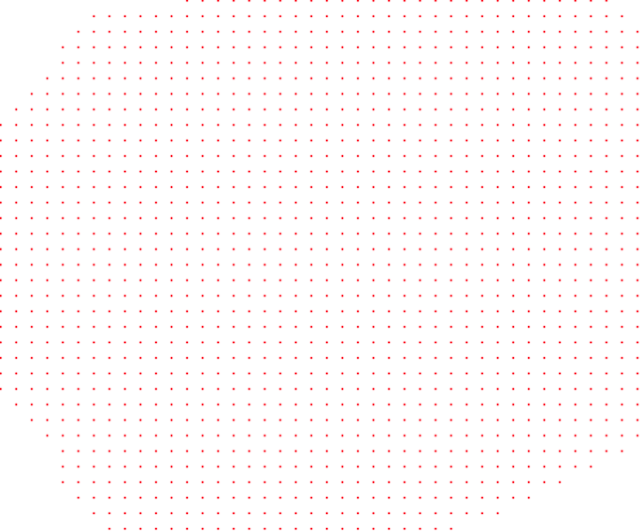
This pattern is drawn by a Shadertoy shader. Its source:

```glsl
// A lattice of tiny soft red dots on white, clipped to a rounded blob with slanted corners.

const float TAU = 6.2831853;
const float PITCH = 0.029195;        // dot spacing, in canvas heights
const float MARGIN = 0.0013;         // offset of the first dot from the top left corner
const float FOCUS_PERIOD = 11.2;     // dots between two crisp rows or columns
const float SHARP_SPREAD = 0.041;    // dot spreads, in cells
const float SOFT_SPREAD = 0.054;
const float INK_AREA = 0.0162;       // ink per dot, in cells
const vec3 PAPER = vec3(1.0);
const vec3 RED_INK = vec3(0.99, 0.02, 0.08);

// Squared spread per axis: dots drift in and out of focus along the lattice.
vec2 dotVariance(vec2 cell, float pixelSize) {
    vec2 blur = 0.5 - 0.5 * cos(TAU * cell / FOCUS_PERIOD);
    vec2 spread = mix(vec2(SHARP_SPREAD), vec2(SOFT_SPREAD), blur);
    return spread * spread + pixelSize * pixelSize / 12.0;
}

// Gaussian dot that keeps its total ink when it is blurred.
float softDot(vec2 offset, vec2 variance, float ink) {
    float peak = ink / (TAU * sqrt(variance.x * variance.y));
    vec2 falloff = offset * offset / variance;
    return min(peak * exp(-0.5 * (falloff.x + falloff.y)), 1.0);
}

// 1 for lattice cells inside the blob; rows count down from the top.
float blobMask(vec2 cell) {
    float col = cell.x;
    float row = cell.y;
    float topLeft = max(6.6 - 0.87 * row, 11.5 - 10.0 * row);
    float bottomLeft = max(min(row - 25.0, 4.0), row - 27.0) - 0.5;
    float topRight = 39.5 + row;
    float bottomRight = 40.95 - 2.2 * (row - 29.0);
    float first = max(topLeft, bottomLeft);
    float last = min(topRight, bottomRight);
    return step(first, col) * step(col, last);
}

void mainImage(out vec4 fragColor, in vec2 fragCoord) {
    // Lattice coordinates from the top left
    vec2 fromTopLeft = vec2(fragCoord.x, iResolution.y - fragCoord.y) / iResolution.y;
    vec2 lattice = (fromTopLeft - MARGIN) / PITCH;
    vec2 cell = round(lattice);
    float pixelSize = 1.0 / (iResolution.y * PITCH);

    // Ink on paper
    float ink = softDot(lattice - cell, dotVariance(cell, pixelSize), INK_AREA);
    vec3 color = mix(PAPER, RED_INK, ink * blobMask(cell));
    fragColor = vec4(color, 1.0);
}
```
